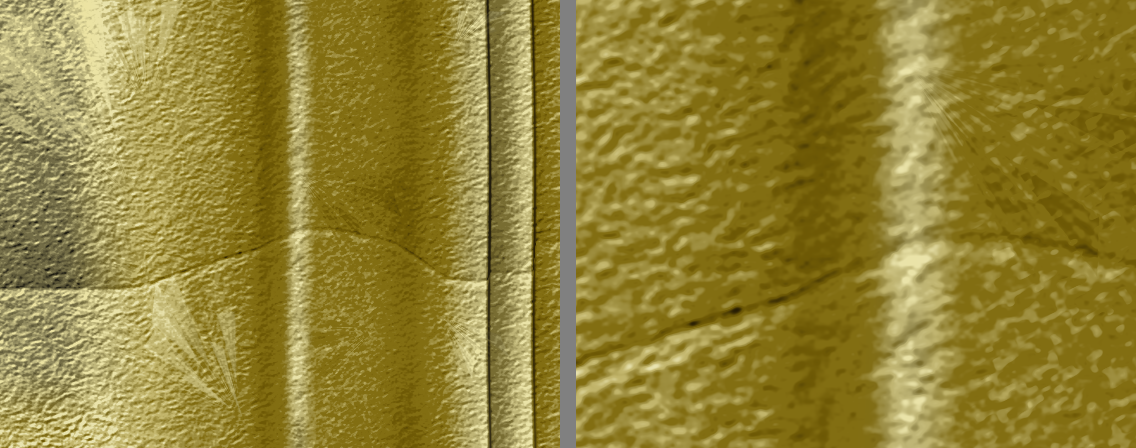
Left: the whole. Right: its middle third, enlarged.
A WebGL 2 fragment shader for this texture:

```glsl
#version 300 es
precision highp float;
// Hanging gold jacquard cloth: vertical folds are a tone profile across x,
// a sagging seam crosses them, and embossed noise makes the crinkled weave.
// Fans of flat tapered blades and radial strokes form the woven motif.
uniform vec2 u_resolution;
out vec4 outColor;

const vec3 SHADOW = vec3(0.15, 0.11, 0.01);
const vec3 DEEP   = vec3(0.43, 0.35, 0.02);
const vec3 OLIVE  = vec3(0.51, 0.43, 0.07);
const vec3 GOLD   = vec3(0.62, 0.56, 0.25);
const vec3 STRAW  = vec3(0.76, 0.71, 0.42);
const vec3 CREAM  = vec3(0.91, 0.89, 0.69);
const vec3 SILVER = vec3(1.06, 1.02, 0.72);
const float CRINKLE = 0.56;
const float GRIT = 0.10;
const float BLADE_TONE = 0.13;
const int BLADES = 6;

// Fold profile: position across the canvas, tone
const vec2 FOLDS[21] = vec2[](
  vec2(0.0, .62), vec2(.10, .60), vec2(.180, .77), vec2(.26, .70), vec2(.38, .61),
  vec2(.44, .48), vec2(.474, .29), vec2(.500, .37), vec2(.53, .74), vec2(.572, .45),
  vec2(.66, .41), vec2(.73, .31), vec2(.78, .48), vec2(.83, .68), vec2(.867, .80),
  vec2(.874, .06), vec2(.879, .45), vec2(.947, .83), vec2(.954, .10), vec2(.960, .42),
  vec2(1.0, .55));
// Motif fans: tip x, tip y, heading, reach
const vec4 FANS[7] = vec4[](
  vec4(.30, .55, 2.25, .62), vec4(.33, .76, 1.80, .32), vec4(.54, .07, 2.20, .36),
  vec4(.84, .27, 3.55, .20), vec4(.98, .30, -.70, .16), vec4(1.01, .89, 1.0, .15),
  vec4(.66, .62, -.55, .27));

float hash(vec2 p) {
  vec3 q = fract(p.xyx * vec3(.1031, .1030, .0973));
  q += dot(q, q.yzx + 33.33);
  return fract((q.x + q.y) * q.z);
}
float noise(vec2 p) {
  vec2 i = floor(p), f = fract(p);
  f = f * f * (3.0 - 2.0 * f);
  return mix(mix(hash(i), hash(i + vec2(1, 0)), f.x),
             mix(hash(i + vec2(0, 1)), hash(i + vec2(1, 1)), f.x), f.y);
}
mat2 rot(float a) { float c = cos(a), s = sin(a); return mat2(c, -s, s, c); }

float foldTone(float x) {
  float t = FOLDS[0].y;
  for (int i = 1; i < 21; i++)
    t = mix(t, FOLDS[i].y, smoothstep(FOLDS[i - 1].x, FOLDS[i].x, x));
  return t;
}
float seamHeight(float x) {
  float y = .357 + .085 * smoothstep(.20, .48, x) + .05 * smoothstep(.44, .55, x)
          - .025 * smoothstep(.58, .70, x) - .09 * smoothstep(.68, .82, x);
  y += .018 * smoothstep(.870, .876, x) + .067 * smoothstep(.952, .957, x);
  return y + .004 * (noise(vec2(x * 25.0, 3.0)) - .5);
}
float crinkleHeight(vec2 p) {
  p += .010 * vec2(noise(p * 26.0), noise(p * 26.0 + 40.0));
  vec2 q = rot(.30) * p;
  return .62 * noise(q * vec2(78, 145)) + .38 * noise(q * vec2(150, 250) + 17.0);
}
// x: blade coverage, y: radial stroke relief
vec2 motif(vec2 p, float px) {
  vec2 m = vec2(0);
  for (int i = 0; i < 7; i++) {
    vec4 fan = FANS[i];
    vec2 d = rot(fan.z) * (p - fan.xy);
    float r = length(d), a = atan(d.y, d.x);
    float reach = smoothstep(1.2, .6, r / fan.w) * smoothstep(.0, .25, r / fan.w);
    m.y += (noise(vec2(a * 38.0 + float(i) * 9.0, r * 16.0)) - .5) * reach * smoothstep(.75, .3, abs(a));
    for (int k = 0; k < BLADES; k++) {
      vec2 id = vec2(float(i) * 7.0 + 3.0, float(k) * 5.0 + 1.0);
      float h = hash(id), g = hash(id + 31.0);
      vec2 b = rot((float(k) + h) / float(BLADES) - .55) * d;
      b.x -= fan.w * .45 * g;
      float len = fan.w * mix(.3, .58, h);
      float edge = max(abs(b.y) - b.x * mix(.07, .20, g), b.x - len + (g - .5) * 2.4 * b.y);
      m.x = max(m.x, smoothstep(px, -px, edge) * mix(.3, 1.0, hash(id + 77.0)));
    }
  }
  return m;
}
vec3 clothColor(float t) {
  vec3 c = mix(SHADOW, DEEP, smoothstep(.0, .28, t));
  c = mix(c, OLIVE, smoothstep(.28, .40, t));
  c = mix(c, GOLD, smoothstep(.46, .61, t));
  c = mix(c, STRAW, smoothstep(.60, .74, t));
  return mix(c, CREAM, smoothstep(.74, .94, t));
}

void main() {
  vec2 uv = gl_FragCoord.xy / u_resolution;
  vec2 p = gl_FragCoord.xy / u_resolution.y;
  float px = 1.2 / u_resolution.y;
  float x = uv.x + .002 * sin(uv.y * 7.0) + .004 * (uv.y - .5);
  float left = 1.0 - smoothstep(.11, .28, x + .05 * (noise(p * vec2(8, 5)) - .5));
  float middle = smoothstep(.44, .48, x) * (1.0 - smoothstep(.74, .80, x));
  float glint = exp(-pow((x - .533) / .016, 2.0));

  // Broad light on the folds
  float s = uv.y - seamHeight(x);
  float above = smoothstep(-.002, .002, s);
  float tone = foldTone(x);
  float t = tone;
  t -= above * exp(-s * 5.0) * (.25 * left + .07 * (1.0 - middle));
  t += left * (.09 * smoothstep(.55, 1.0, uv.y) + .12 * smoothstep(.18, .0, uv.y));
  t += .035 * middle * (1.0 - above) - .14 * glint * smoothstep(.2, .0, uv.y);
  t += .09 * (noise(p * vec2(9, 4)) - .5);
  t += .12 * left * (noise(rot(-.75) * p * vec2(12, 42)) - .5);
  t += .22 * glint * (noise(p * vec2(30, 24)) - .5);

  // Woven motif, crinkle and grit
  vec2 m = motif(p, px);
  float darkBlades = smoothstep(.68, .70, p.x) * (1.0 - smoothstep(.90, .95, p.x));
  t += m.x * BLADE_TONE * mix(1.0, -.8, darkBlades) + m.y * .16;
  vec2 lamp = vec2(-.0017, .0025);
  float relief = crinkleHeight(p + lamp) - crinkleHeight(p - lamp);
  float rough = mix(.75, 1.2, left) * mix(1.0, .5, middle) + .4 * glint;
  float lit = smoothstep(.05, .40, tone);
  t -= lit * relief * CRINKLE * rough * (1.0 - .75 * m.x);
  t += lit * (noise(p * vec2(260, 310)) - .5) * GRIT * (1.0 + .4 * left);
  float fleck = smoothstep(.50, .80, noise(rot(.5) * p * vec2(130, 220)));
  t += .12 * fleck * middle * smoothstep(.55, .59, x) * smoothstep(.74, .66, x);

  // Seam: dark crease with a lit lip below
  float crease = mix(.24, .13, smoothstep(.40, .50, x));
  t -= crease * smoothstep(.0055, .0005, abs(s));
  t += .10 * exp(-pow((s + .012) / .007, 2.0));

  // Cool sheen on the flatter cloth
  vec3 c = clothColor(clamp(t, 0.0, 1.0));
  float sheen = left * smoothstep(.0, .2, uv.y) * .9 + .5 * glint
              + .55 * smoothstep(.79, .86, x) * (1.0 - smoothstep(.94, .96, x))
              + .25 * m.x * (1.0 - darkBlades);
  c = mix(c, dot(c, vec3(.3, .59, .11)) * SILVER, clamp(sheen, 0.0, .9));
  outColor = vec4(c, 1.0);
}
```
